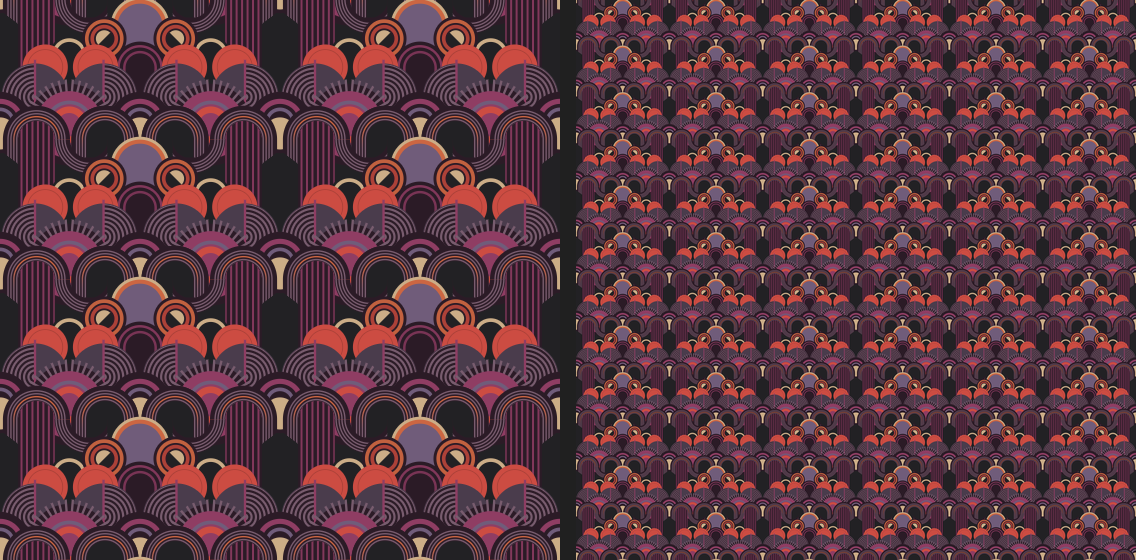
Left: one tile. Right: repeated 3 by 3.
Write a Shadertoy shader that draws this pattern.

```glsl
// Art-deco scallops: railed arches, domes, fans and half moons in mirrored rows.
// Each row is a stack of distance shapes painted back to front; every row
// overlaps the one above it, so two rows are painted for each point.

const vec2 REPEATS = vec2(2.0, 4.0);     // whole tiles across and down
const vec2 TILE = vec2(384.0, 192.0);    // design units in one tile
const float ROW_START = 144.0;           // top of the arches in the tile
const float ARCH_R = 46.0;               // outer radius of the railed arches
const float RAIL_IN = 25.0;              // inner edge of the rails
const float SPRING = 47.0;               // height where arches become legs
const float LASH_STEP = 0.16;            // radians between lashes

const vec3 NIGHT = vec3(0.135, 0.13, 0.14);
const vec3 PLUM = vec3(0.17, 0.105, 0.15);
const vec3 SLATE = vec3(0.29, 0.235, 0.30);
const vec3 MAUVE = vec3(0.47, 0.36, 0.43);
const vec3 LILAC = vec3(0.44, 0.36, 0.48);
const vec3 BERRY = vec3(0.56, 0.24, 0.39);
const vec3 CORAL = vec3(0.80, 0.30, 0.26);
const vec3 AMBER = vec3(0.80, 0.40, 0.26);
const vec3 CREAM = vec3(0.80, 0.68, 0.53);

float unitsPerPixel;

void paint(inout vec3 c, vec3 ink, float d) {
    c = mix(c, ink, clamp(0.5 - d / unitsPerPixel, 0.0, 1.0));
}

float band(float r, float inner, float outer) {
    return max(inner - r, r - outer);
}

// Radius from an arch centre; y runs down, so the legs hang straight.
float archRadius(vec2 p, vec2 center) {
    return length(vec2(p.x - center.x, min(p.y - center.y, 0.0)));
}

// Four parallel rails on a dark strip.
void paintRails(inout vec3 c, float r, float clip, float warmth) {
    paint(c, PLUM, max(band(r, RAIL_IN, ARCH_R), clip));
    for (int i = 0; i < 4; i++) {
        vec3 ink = i == 1 ? mix(MAUVE, AMBER, warmth) : MAUVE;
        float rail = abs(r - 27.0 - 4.0 * float(i)) - 0.95;
        paint(c, ink, max(rail, clip));
    }
}

void paintArches(inout vec3 c, vec2 p) {
    float warmth = 1.0 - smoothstep(25.0, 65.0, p.y);
    float r = archRadius(p, vec2(48.0, SPRING));
    paint(c, NIGHT, max(r - ARCH_R, p.y - 72.0));
    paintRails(c, r, p.y - 72.0, warmth);

    // Outer arch: its far leg ends on a gable, its near leg joins the bend.
    r = archRadius(p, vec2(142.0, SPRING));
    float clip = p.x < 116.0 ? p.y - SPRING : p.y - 62.0 - 0.75 * (192.0 - p.x);
    paint(c, PLUM, max(r - RAIL_IN, p.y - 160.0));
    paintRails(c, r, clip, warmth);
    float stripe = abs(fract((p.x - 140.0) / 7.5 + 0.5) - 0.5) * 7.5 - 1.35;
    float column = max(abs(p.x - 140.0) - 24.0, p.y - 160.0);
    paint(c, BERRY * 0.92, max(max(stripe, column), r - RAIL_IN));

    // The bend turns the rails inward.
    float bend = length(p - vec2(70.0, SPRING));
    paintRails(c, 72.0 - bend, max(SPRING - p.y, 45.0 - p.x), 0.0);
}

void paintDomes(inout vec3 c, vec2 p) {
    // Lilac dome with two rims.
    float r = archRadius(p, vec2(0.0, 84.0));
    float clip = p.y - 112.0;
    paint(c, CREAM, max(r - 40.5, clip));
    paint(c, AMBER, max(r - 36.5, clip));
    paint(c, LILAC, max(r - 31.0, clip));

    // Cream hoop behind the moons.
    r = archRadius(p, vec2(97.0, 124.0));
    paint(c, NIGHT, max(r - 27.0, p.y - 165.0));
    paint(c, CREAM, max(band(r, 18.5, 23.5), p.y - 130.0));

    // Ringed eyelet, split on the diagonal.
    vec2 q = p - vec2(49.0, 101.0);
    r = length(q);
    paint(c, PLUM, r - 30.5);
    paint(c, AMBER * 0.95, band(r, 21.5, 26.5));
    paint(c, CORAL * 0.85, band(r, 14.0, 19.0));
    paint(c, NIGHT, r - 12.0);
    paint(c, CREAM, max(r - 11.5, (q.y - q.x) * 0.707));

    // Low arch on the axis.
    r = archRadius(p, vec2(0.0, 141.0));
    clip = p.y - 190.0;
    paint(c, PLUM, max(r - 36.0, clip));
    paint(c, BERRY * 0.9, max(abs(r - 29.5) - 1.7, clip));
    paint(c, BERRY * 0.85, max(abs(r - 21.5) - 1.7, clip));
}

void paintFans(inout vec3 c, vec2 p) {
    for (int i = 0; i < 2; i++) {
        float side = float(i);
        float r = length(p - vec2(61.0 + 69.0 * side, 140.0));
        paint(c, CORAL, r - 31.0);
        paint(c, CORAL * 0.84, abs(r - 24.0) - 0.6);
    }
    float fromPair = abs(p.x - 97.0);
    float r = length(vec2(fromPair - 47.0, p.y - 181.0));
    paint(c, SLATE, r - 46.0);
    float groove = abs(fract(r / 6.0) - 0.5) * 6.0 - 1.5;
    paint(c, PLUM, max(r - 45.0, 47.0 - fromPair));
    paint(c, MAUVE, max(max(groove, r - 45.0), 47.0 - fromPair));
    paint(c, BERRY, max(abs(fromPair - 47.0) - 1.6, abs(p.y - 162.0) - 32.0));

    // Berry sunrise with lashes.
    vec2 q = p - vec2(97.0, 219.0);
    r = length(q);
    float angle = atan(q.x, -q.y);
    float lash = abs(fract(angle / LASH_STEP) - 0.5) * LASH_STEP * r - 1.6;
    paint(c, PLUM, r - 56.0);
    paint(c, MAUVE, max(max(lash, band(r, 42.0, 62.0)), (abs(angle) - 1.1) * r));
    paint(c, BERRY, r - 46.0);
    paint(c, LILAC, band(r, 28.0, 33.0));
    paint(c, CORAL, band(r, 16.0, 25.0));

    // Dark scallops on both mirror axes, each holding a cream wedge.
    float axis = min(p.x, 192.0 - p.x);
    r = length(vec2(axis, p.y - 216.0));
    paint(c, PLUM, r - 42.0);
    paint(c, BERRY, band(r, 25.5, 32.5));
    paint(c, LILAC, band(r, 15.5, 20.5));
    paint(c, CREAM, length(vec2(axis, p.y - 231.0)) - 22.0);
}

void mainImage(out vec4 fragColor, in vec2 fragCoord) {
    vec2 canvas = REPEATS * TILE;
    unitsPerPixel = canvas.y / iResolution.y;
    vec2 p = fragCoord / iResolution.xy;
    p = vec2(p.x, 1.0 - p.y) * canvas;
    p = vec2(abs(mod(p.x, TILE.x) - 0.5 * TILE.x), mod(p.y - ROW_START, TILE.y));

    vec3 color = NIGHT;
    for (int row = 1; row >= 0; row--) {
        vec2 q = p + vec2(0.0, TILE.y * float(row));
        paintArches(color, q);
        paintDomes(color, q);
        paintFans(color, q);
    }
    fragColor = vec4(color, 1.0);
}
```
